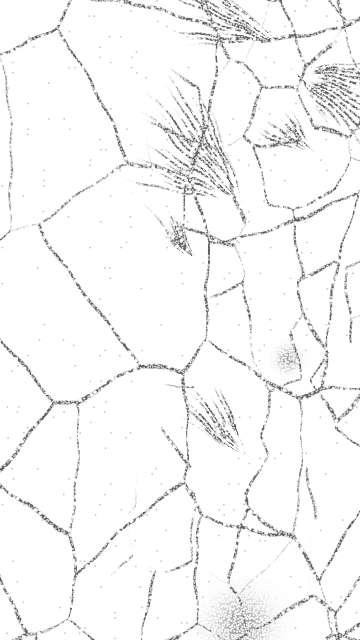
Reproduce this texture procedurally as a Shadertoy shader.

```glsl
const vec2 COARSE_SCALE = vec2(3.3, 2.5);
const vec2 FINE_SCALE = vec2(7.2, 5.6);
const float CRACK_HALF_WIDTH = 0.0056;
const float STREAK_HALF_WIDTH = 0.0024;
const float STREAKS_PER_RADIAN = 15.0;
const float GRAIN_SCALE = 150.0;
const float GAP_SCALE = 48.0;
const float DUST_SCALE = 70.0;
const float DUST_SHARE = 0.035;
const float INK_DEPTH = 0.62;
const vec3 GLASS_WHITE = vec3(1.0);

// Splinter fans: hub x, hub y, direction, reach
const int FAN_COUNT = 6;
const vec4 FANS[FAN_COUNT] = vec4[](
    vec4(0.69, 1.23, 2.58, 0.46), vec4(0.78, 1.61, -0.55, 0.36),
    vec4(0.67, 0.52, 2.30, 0.25), vec4(0.87, 1.36, 2.50, 0.20),
    vec4(0.57, 1.05, 2.30, 0.17), vec4(0.77, 1.68, 2.80, 0.34));

// Powdery smudges: centre x, centre y, radius
const int SMUDGE_COUNT = 2;
const vec3 SMUDGES[SMUDGE_COUNT] = vec3[](
    vec3(0.67, 0.04, 0.09), vec3(0.80, 0.78, 0.035));

vec2 hash2(vec2 p) {
    return fract(sin(vec2(dot(p, vec2(127.1, 311.7)),
                          dot(p, vec2(269.5, 183.3)))) * 43758.55);
}

float layeredSines(vec2 p) {
    return 0.5 + 0.25 * sin(p.x + 1.7 * sin(p.y * 0.8))
               + 0.25 * sin(p.y * 1.3 - 1.4 * sin(p.x * 1.1) + 2.0);
}

// Distance to the nearest scattered point
float cellular(vec2 p) {
    vec2 cell = floor(p);
    float nearest = 4.0;
    for (int y = -1; y <= 1; y++)
    for (int x = -1; x <= 1; x++) {
        vec2 id = cell + vec2(x, y);
        vec2 v = id + hash2(id) - p;
        nearest = min(nearest, dot(v, v));
    }
    return sqrt(nearest);
}

// Voronoi borders: x = distance to the border, y = random value of that border
vec2 crackNet(vec2 p, vec2 scale, float seed) {
    vec2 q = p * scale + seed;
    vec2 cell = floor(q), nearId = cell, toNear = vec2(4.0);
    for (int y = -1; y <= 1; y++)
    for (int x = -1; x <= 1; x++) {
        vec2 id = cell + vec2(x, y);
        vec2 v = id + hash2(id) - q;
        if (dot(v, v) < dot(toNear, toNear)) { toNear = v; nearId = id; }
    }
    vec2 border = vec2(4.0, 0.0);
    for (int y = -2; y <= 2; y++)
    for (int x = -2; x <= 2; x++) {
        vec2 id = nearId + vec2(x, y);
        vec2 v = id + hash2(id) - q;
        vec2 gap = v - toNear;
        if (dot(gap, gap) < 1e-4) continue;
        float d = dot(0.5 * (v + toNear), normalize(gap));
        if (d < border.x) border = vec2(d, hash2(id + nearId + 0.5).x);
    }
    return vec2(border.x * 2.0 / (scale.x + scale.y), border.y);
}

float crackInk(vec2 net, float keep, float wear, float px) {
    float strength = smoothstep(0.0, 0.3, keep - net.y);
    float halfWidth = CRACK_HALF_WIDTH * strength * mix(0.2, 1.0, wear);
    return strength * (1.0 - smoothstep(halfWidth * 0.5, halfWidth + px, net.x));
}

// Tapered streaks that converge on a hub
float fanInk(vec2 p, vec4 fan, float seed, float px) {
    vec2 v = p - fan.xy;
    float c = cos(fan.z), s = sin(fan.z), r = length(v);
    float angle = atan(c * v.y - s * v.x, c * v.x + s * v.y);
    float t = angle * STREAKS_PER_RADIAN + 0.3 * sin(r * 22.0 + seed);
    vec2 rnd = hash2(vec2(floor(t), seed * 17.0));
    float d = abs(fract(t) - mix(0.3, 0.7, rnd.x)) * r / STREAKS_PER_RADIAN;
    float start = fan.w * 0.45 * rnd.y;
    float end = fan.w * mix(0.5, 1.0, rnd.x);
    float along = smoothstep(start, start + 0.03, r) * (1.0 - smoothstep(end * 0.7, end, r));
    float spread = 0.2 + 0.8 * fan.w;
    float sector = 1.0 - smoothstep(spread * 0.85, spread, abs(angle));
    float halfWidth = STREAK_HALF_WIDTH * mix(0.4, 1.0, along);
    return along * sector * (1.0 - smoothstep(halfWidth * 0.4, halfWidth + px, d));
}

void mainImage(out vec4 fragColor, in vec2 fragCoord) {
    vec2 p = fragCoord / iResolution.x;
    float px = 1.0 / iResolution.x;

    // Bend the straight borders
    vec2 bent = p + 0.022 * sin(p.yx * vec2(7.0, 8.0) + vec2(0.5, 2.0))
                  + 0.003 * sin(p.yx * vec2(47.0, 53.0));
    float wear = layeredSines(p * 19.0);

    // Large shards everywhere, small shards towards the right
    float ink = crackInk(crackNet(bent, COARSE_SCALE, 3.0), 1.1, wear, px);
    float crowding = 0.85 * smoothstep(0.25, 0.7, p.x + 0.08 * sin(p.y * 6.0));
    ink = max(ink, 0.9 * crackInk(crackNet(bent, FINE_SCALE, 21.0), crowding, 1.0 - wear, px));
    for (int i = 0; i < FAN_COUNT; i++)
        ink = max(ink, fanInk(bent, FANS[i], float(i), px));

    // Chipped gaps and pebbly grain
    float grain = smoothstep(0.1, 0.75, cellular(p * GRAIN_SCALE));
    ink *= smoothstep(0.12, 0.36, cellular(p * GAP_SCALE)) * mix(0.25, 1.2, grain);

    // Powder and loose dust
    for (int i = 0; i < SMUDGE_COUNT; i++) {
        float d = length(p - SMUDGES[i].xy) / SMUDGES[i].z;
        ink = max(ink, 0.65 * exp(-d * d * 1.5) * grain);
    }
    vec2 dustCell = floor(p * DUST_SCALE);
    vec2 dustRnd = hash2(dustCell + 7.0);
    float dustDist = length(fract(p * DUST_SCALE) - mix(vec2(0.3), vec2(0.7), dustRnd.yx)) / DUST_SCALE;
    float dust = step(dustRnd.x, DUST_SHARE) * (1.0 - smoothstep(0.0005, 0.0015 + px, dustDist));
    ink = max(ink, 0.35 * dust);

    fragColor = vec4(GLASS_WHITE - INK_DEPTH * clamp(ink, 0.0, 1.0), 1.0);
}
```
